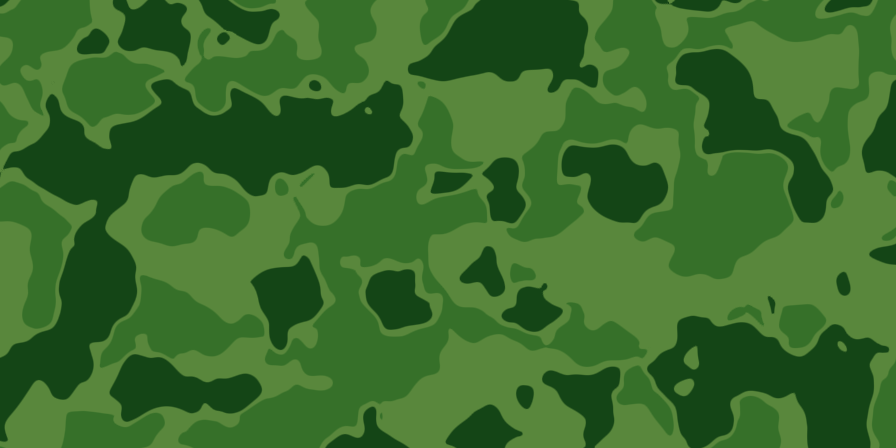
This pattern is drawn by a WebGL 2 fragment shader. Its source:

```glsl
#version 300 es
precision highp float;
// Woodland camouflage: dark and mid green patches on a light green ground.
// Each patch layer is a thresholded sum of gradient noise; the mid layer is
// held back from the dark one so that a light rim separates them.

uniform vec2 u_resolution;
out vec4 fragColor;

// Integer hash of a lattice cell, mapped to a unit gradient
vec2 cellGradient(ivec2 cell, uint seed) {
    uint h = uint(cell.x) * 0x9E3779B1u ^ uint(cell.y) * 0x85EBCA77u ^ seed * 0xC2B2AE3Du;
    h = (h ^ (h >> 15)) * 0x2C1B3C6Du;
    h = (h ^ (h >> 12)) * 0x297A2D39u;
    h ^= h >> 15;
    float angle = 6.28318 * float(h & 0xFFFFu) / 65536.0;
    return vec2(cos(angle), sin(angle));
}

float gradientNoise(vec2 p, uint seed) {
    ivec2 cell = ivec2(floor(p));
    vec2 f = fract(p);
    vec2 w = f * f * f * (f * (f * 6.0 - 15.0) + 10.0);
    float a = dot(cellGradient(cell, seed), f);
    float b = dot(cellGradient(cell + ivec2(1, 0), seed), f - vec2(1, 0));
    float c = dot(cellGradient(cell + ivec2(0, 1), seed), f - vec2(0, 1));
    float d = dot(cellGradient(cell + ivec2(1, 1), seed), f - vec2(1, 1));
    return mix(mix(a, b, w.x), mix(c, d, w.x), w.y);
}

// Broad blobs with progressively weaker lobes and edge wobble
float patchField(vec2 p, uint seed) {
    float sum = 0.0, amplitude = 1.0;
    for (uint octave = 0u; octave < 3u; octave++) {
        sum += amplitude * gradientNoise(p, seed + octave);
        p = mat2(0.8, 0.6, -0.6, 0.8) * p * 2.05 + 7.3;
        amplitude *= 0.43;
    }
    return sum;
}

// Minimum with a rounded corner
float smoothMin(float a, float b, float k) {
    float h = max(k - abs(a - b), 0.0) / k;
    return min(a, b) - 0.25 * k * h * h;
}

// Antialiased coverage of the region where the field is positive
float coverage(float field) {
    float soft = max(fwidth(field), 1e-4) * 0.8;
    return smoothstep(-soft, soft, field);
}

void main() {
    vec2 p = gl_FragCoord.xy / u_resolution.y;

    // Gentle warp for organic outlines
    p += 0.035 * vec2(gradientNoise(p * 7.0, 31u), gradientNoise(p * 7.0, 32u));

    // Patch fields, positive inside
    float dark = patchField(p * 4.2 + 3.7, 11u) - 0.125;
    float mid = patchField(p * 3.9 + 15.2, 21u) + 0.03;
    mid = smoothMin(mid, -dark - 0.085, 0.08);

    // Layered colours
    vec3 lightGreen = vec3(0.35, 0.53, 0.235);
    vec3 midGreen = vec3(0.21, 0.44, 0.16);
    vec3 darkGreen = vec3(0.08, 0.27, 0.085);
    vec3 color = mix(lightGreen, midGreen, coverage(mid));
    color = mix(color, darkGreen, coverage(dark));
    fragColor = vec4(color, 1.0);
}
```
